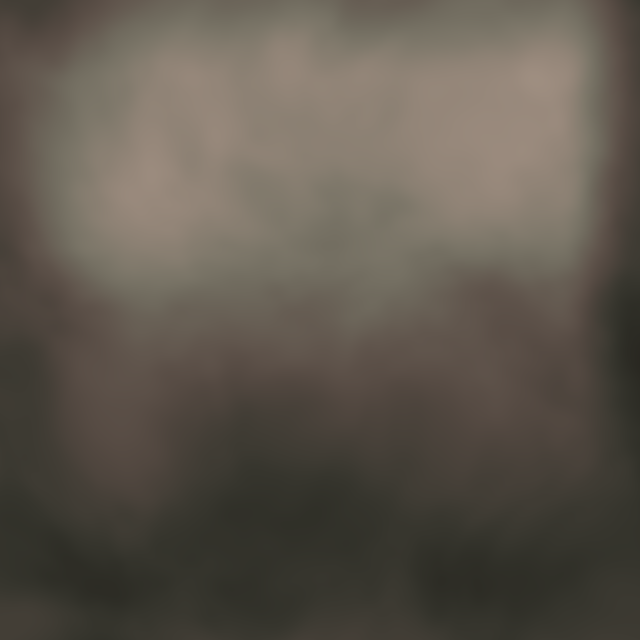
Reproduce this texture procedurally as a Shadertoy shader.

```glsl
// Soft, blurred studio backdrop: a warm grey glow in the upper part that sinks
// into near black below and at the sides. A tone field is built from a vertical
// light profile, edge falloff and smooth cloud noise, then mapped to colours.

const vec3 SHADOW_COLOR = vec3(0.145, 0.130, 0.110);
const vec3 GLOW_COLOR = vec3(0.660, 0.610, 0.548);
const vec3 WARM_TINT = vec3(0.010, -0.007, -0.002);
const float TAU = 6.2831853;

float hash(vec2 cell) {
    vec3 p = fract(cell.xyx * vec3(0.1031, 0.1030, 0.0973));
    p += dot(p, p.yzx + 33.33);
    return fract((p.x + p.y) * p.z);
}

// Value noise with quintic easing, in -1..1
float softNoise(vec2 p) {
    vec2 cell = floor(p);
    vec2 f = fract(p);
    vec2 ease = f * f * f * (f * (f * 6.0 - 15.0) + 10.0);
    float low = mix(hash(cell), hash(cell + vec2(1.0, 0.0)), ease.x);
    float high = mix(hash(cell + vec2(0.0, 1.0)), hash(cell + vec2(1.0)), ease.x);
    return 2.0 * mix(low, high, ease.y) - 1.0;
}

// Octaves are turned and shifted so their grids do not line up
float clouds(vec2 p, float gain) {
    mat2 turn = mat2(0.80, 0.60, -0.60, 0.80);
    float sum = 0.0;
    float weight = 1.0;
    for (int i = 0; i < 4; i++) {
        sum += weight * softNoise(p);
        p = turn * p * 1.9 + vec2(17.3, 9.1);
        weight *= gain;
    }
    return sum;
}

// Light from the dark floor up to the bright upper part
float lightProfile(float y) {
    float rise = mix(0.09, 0.77, smoothstep(0.08, 0.82, y));
    float floorBounce = 0.08 * (1.0 - smoothstep(0.0, 0.13, y));
    return rise + floorBounce;
}

// Dimming near the left, right and top borders
float edgeFalloff(vec2 uv, float wobble) {
    float left = mix(0.38, 1.0, smoothstep(-0.03, 0.22 + wobble, uv.x));
    float right = mix(0.42, 1.0, smoothstep(-0.02, 0.15 + wobble, 1.0 - uv.x));
    float top = mix(0.62, 1.0, smoothstep(-0.02, 0.13, 1.0 - uv.y));
    float sides = mix(1.0, left * right, smoothstep(0.05, 0.35, uv.y));
    return sides * top;
}

// Neutral ramp whose hue drifts between rosy and olive greys
vec3 toneColor(float tone) {
    float drift = cos(TAU * (tone - 0.38) / 0.52);
    return mix(SHADOW_COLOR, GLOW_COLOR, tone) + WARM_TINT * drift;
}

void mainImage(out vec4 fragColor, in vec2 fragCoord) {
    vec2 uv = fragCoord / iResolution.xy;

    // Gentle warp keeps the blots irregular
    vec2 warp = vec2(softNoise(uv * 4.0 + 3.7), softNoise(uv * 4.0 + 41.2));
    float blots = clouds(uv * 4.6 + 0.22 * warp + vec2(5.3, 12.8), 0.45);

    float tone = lightProfile(uv.y + 0.05 * warp.y);
    tone *= edgeFalloff(uv, 0.04 * warp.x);
    tone += blots * mix(0.09, 0.14, smoothstep(0.1, 0.6, uv.y));

    fragColor = vec4(toneColor(clamp(tone, 0.0, 1.0)), 1.0);
}
```
